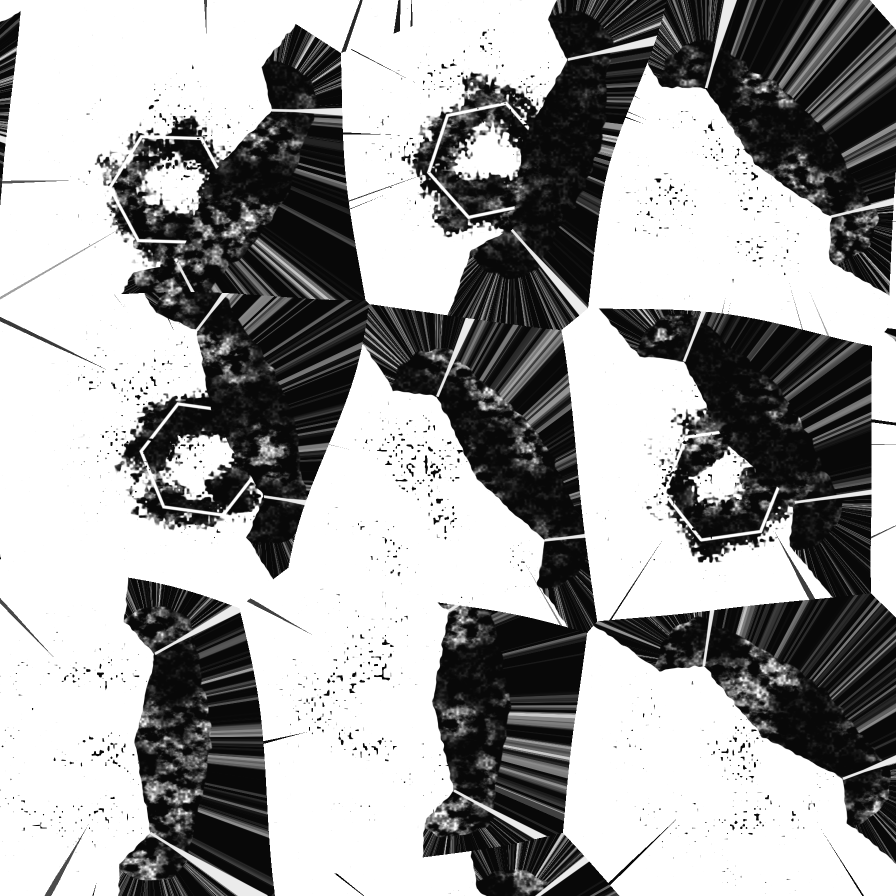
This pattern is drawn by a WebGL 2 fragment shader. Its source:

```glsl
#version 300 es
precision highp float;
// Black crescents on white: every cell of a jittered Voronoi grid holds a turned,
// faceted band of grainy ink whose rim is smeared outwards into a fan of streaks.
// Specks, thin slivers and a few blotchy rings are scattered over the white side.

#define GRID 3.0          // cells per canvas side
#define JITTER 0.42       // scatter of the cell centres
#define TURN 2.0          // range of band directions, radians
#define OFFSET 0.026      // shift of the band from the cell centre
#define SLIVERS 0.06      // share of directions holding a sliver
#define RINGS 0.3         // share of cells holding a blotchy ring
#define SEED 17.0
#define SAMPLES 2         // supersampling per axis

uniform vec2 u_resolution;
out vec4 fragColor;

const float INK = 0.03;
const vec2 NOTCH = vec2(0.02, 0.1);      // corner between middle and end facets
const vec2 FAN = vec2(0.17, 0.1);        // from the middle fan's focus to the notch

float hash(vec2 p) {
    vec3 h = fract(p.xyx * 0.1031);
    h += dot(h, h.yzx + 33.33);
    return fract((h.x + h.y) * h.z);
}

float noise(vec2 p) {
    vec2 i = floor(p), f = fract(p);
    f = f * f * (3.0 - 2.0 * f);
    return mix(mix(hash(i), hash(i + vec2(1, 0)), f.x),
               mix(hash(i + vec2(0, 1)), hash(i + vec2(1, 1)), f.x), f.y);
}

float fbm(vec2 p) {
    float sum = 0.0, gain = 0.533;
    for (int i = 0; i < 4; i++) {
        sum += gain * noise(p);
        p = mat2(1.6, 1.2, -1.2, 1.6) * p + 7.3;
        gain *= 0.5;
    }
    return sum;
}

// Random steps along one axis with narrow soft joints.
float steps(float x, float row) {
    float i = floor(x);
    return mix(hash(vec2(i, row)), hash(vec2(i + 1.0, row)), smoothstep(0.75, 1.0, x - i));
}

// Nearest jittered grid centre in xy, its random seed in z.
vec3 nearestCell(vec2 p) {
    vec2 base = floor(p * GRID);
    vec2 warped = p + 0.03 * (vec2(noise(p * 5.0), noise(p * 5.0 + 31.0)) - 0.5);
    vec3 best = vec3(0.0);
    float nearest = 9.0;
    for (int y = -2; y <= 2; y++)
    for (int x = -2; x <= 2; x++) {
        vec2 id = base + vec2(x, y) + SEED;
        vec2 shift = vec2(hash(id), hash(id + 57.0)) - 0.5;
        vec2 centre = (id - SEED + 0.5 + JITTER * shift) / GRID;
        float d = distance(warped, centre);
        if (d < nearest) {
            nearest = d;
            best = vec3(centre, floor(hash(id + 91.0) * 800.0));
        }
    }
    return best;
}

// Mottled, grainy ink of the band.
float grungeTone(vec2 p) {
    float patches = smoothstep(0.38, 0.72, fbm(p * 20.0));
    float grain = smoothstep(0.38, 0.72, fbm(p * vec2(95.0, 130.0)));
    float dust = noise(p * 370.0);
    return INK + patches * grain * (0.3 + 0.6 * dust) + 0.16 * grain * dust * dust;
}

// Streaks that depend on the fan angle only.
float streakTone(float angle, float seed) {
    float wide = steps(angle * 9.0, seed);
    float medium = steps(angle * 34.0, seed + 3.0);
    float fine = steps(angle * 105.0, seed + 5.0);
    float mixed = 0.27 * wide + 0.38 * medium + 0.35 * fine;
    return INK + 0.55 * smoothstep(0.47, 0.88, mixed) + 0.22 * smoothstep(0.94, 0.97, medium);
}

// White side: specks near the centre and slivers that widen outwards.
float whiteSide(vec2 q, vec2 p, float seed) {
    float zone = 1.0 - smoothstep(0.04, 0.14, length((q + vec2(0.06, 0.0)) * vec2(1.0, 0.8)));
    float clump = smoothstep(0.42, 0.7, fbm(p * 24.0));
    float speck = smoothstep(0.0, 0.08, noise(p * 330.0) - 0.98 + 0.23 * clump * zone);
    float turn = atan(q.y, q.x) * 24.0;
    vec2 key = vec2(floor(turn), seed + 11.0);
    float start = mix(0.1, 0.17, hash(key + 5.0));
    float reach = length(q) - start;
    float halfWidth = mix(0.06, 0.42, pow(hash(key + 9.0), 2.0)) * clamp(reach / 0.07, 0.0, 1.0);
    float sliver = step(hash(key), SLIVERS) * step(abs(fract(turn) - 0.5), halfWidth);
    float tone = mix(1.0, mix(INK, 0.65, pow(hash(key + 21.0), 2.0)), sliver);
    return mix(tone, INK, speck);
}

float scene(vec2 p, float pixel) {
    vec3 cell = nearestCell(p);
    float seed = cell.z, angle = TURN * (hash(vec2(seed, 2.0)) - 0.5);
    float c = cos(angle), s = sin(angle);
    vec2 q = mat2(c, -s, s, c) * (p - cell.xy) - vec2(OFFSET, 0.0);
    float tone = whiteSide(q, p, seed);
    float ink = grungeTone(p);

    // Blotchy ring with pale hexagonal creases.
    if (hash(vec2(seed, 7.0)) < RINGS) {
        vec2 r = q + vec2(0.03, 0.035);
        float ring = 1.0 - abs(length(r) - 0.05) / 0.045;
        float rough = fbm(p * 28.0) - 0.5 + 0.35 * (noise(p * 300.0) - 0.5);
        float cover = smoothstep(0.25, 0.4, ring * 0.65 + rough);
        vec2 a = abs(r);
        float crease = abs(max(a.x, 0.5 * a.x + 0.866 * a.y) - 0.058);
        tone = mix(tone, ink, cover * smoothstep(0.001, 0.0025, crease));
    }

    // Faceted inner edge; both halves mirror about the band's middle.
    vec2 h = vec2(q.x, abs(q.y)), e = h - NOTCH;
    float tilt = mix(-0.1, 0.3, hash(vec2(seed, 4.0 + sign(q.y))));
    float middle = h.x - 0.2 * h.y;
    float ends = min(0.707 * (e.x + e.y), e.x + 0.035 - tilt * max(e.y - 0.035, 0.0));
    float edge = max(middle, ends) + 0.003 * (noise(p * 160.0) - 0.5);

    // Fan angle and smear distance, continuous across the notch.
    vec2 f = e + FAN;
    float fan = atan(f.y, f.x), smear = length(f) - length(FAN);
    if (fan > atan(FAN.y, FAN.x)) {
        fan = atan(e.y, e.x);
        smear = length(e);
    }
    float rim = mix(0.037, 0.053, smoothstep(0.3, 0.65, fan)) + 0.006 * (noise(p * 90.0) - 0.5);
    float streaks = streakTone(fan * sign(q.y), seed);
    float band = mix(ink, streaks, smoothstep(-0.001, 0.001, smear - rim));

    // Pale wedge running out of each notch.
    vec2 ray = normalize(FAN);
    float along = dot(e, ray), across = abs(e.x * ray.y - e.y * ray.x);
    float spread = mix(0.02, 0.075, hash(vec2(seed, 15.0 + sign(q.y))));
    float width = 0.0015 + spread * max(along - 0.025, 0.0);
    float wedge = step(0.0, along) * (1.0 - smoothstep(width - pixel, width + pixel, across));
    band = mix(band, 0.92, wedge);
    return mix(tone, band, smoothstep(-pixel, pixel, edge));
}

void main() {
    float pixel = 0.5 / u_resolution.y, sum = 0.0;
    for (int y = 0; y < SAMPLES; y++)
    for (int x = 0; x < SAMPLES; x++) {
        vec2 offset = (vec2(x, y) + 0.5) / float(SAMPLES) - 0.5;
        sum += scene((gl_FragCoord.xy + offset) / u_resolution.y, pixel);
    }
    fragColor = vec4(vec3(clamp(sum / float(SAMPLES * SAMPLES), 0.0, 1.0)), 1.0);
}
```
